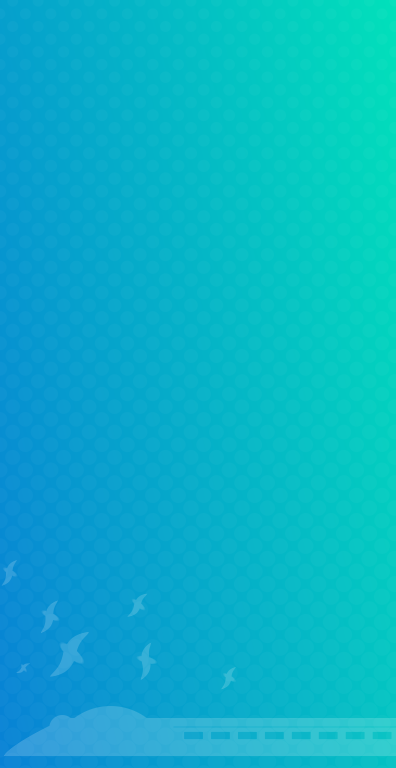
Write a Shadertoy shader that draws this background.

```glsl
const float ASPECT = 0.513;
const vec3 BLUE = vec3(0.030, 0.505, 0.835);
const vec3 GREEN = vec3(0.005, 0.880, 0.730);
const vec2 GRADIENT = vec2(0.68, 0.32);

const vec2 DOT_ORIGIN = vec2(0.2474, 0.5035);
const float DOT_PITCH = 0.033;
const float DOT_RADIUS_LOW = 0.0115;
const float DOT_RADIUS_HIGH = 0.0070;
const float DOT_ALPHA = 0.028;

const float SHAPE_ALPHA = 0.17;
const float GROUND = 0.0156;
const float NOSE_X = 0.005;
const float ROOF = 0.0495;
const vec2 WINDOW_START = vec2(0.2507, 0.0423);
const vec2 WINDOW_HALF = vec2(0.0122, 0.0047);
const float WINDOW_PITCH = 0.0349;
const vec2 STRIPE_START = vec2(0.225, 0.0534);
const float STRIPE_HALF = 0.0007;

// Each bird: centre, half span, wing angle
const int BIRD_COUNT = 7;
const vec4 BIRDS[BIRD_COUNT] = vec4[BIRD_COUNT](
    vec4(0.012, 0.254, 0.0190, 1.05),
    vec4(0.064, 0.197, 0.0235, 1.10),
    vec4(0.178, 0.212, 0.0195, 0.87),
    vec4(0.090, 0.148, 0.0380, 0.86),
    vec4(0.189, 0.139, 0.0250, 1.31),
    vec4(0.030, 0.130, 0.0105, 0.61),
    vec4(0.296, 0.117, 0.0170, 1.00));

float coverage(float dist) {
    return clamp(0.5 - dist * iResolution.y, 0.0, 1.0);
}

float boxDistance(vec2 p, vec2 halfSize) {
    vec2 d = abs(p) - halfSize;
    return length(max(d, 0.0)) + min(max(d.x, d.y), 0.0);
}

// Staggered lattice: the nearest dot of two square grids
float dotDistance(vec2 p) {
    vec2 cell = (p - DOT_ORIGIN) / DOT_PITCH;
    vec2 gridA = fract(cell + 0.5) - 0.5;
    vec2 gridB = fract(cell) - 0.5;
    float nearest = min(length(gridA), length(gridB)) * DOT_PITCH;
    return nearest - mix(DOT_RADIUS_LOW, DOT_RADIUS_HIGH, p.y);
}

// Tapered, curved wings crossed by a slim body
float birdDistance(vec2 p, vec4 bird) {
    float c = cos(bird.w);
    float s = sin(bird.w);
    vec2 d = p - bird.xy;
    vec2 q = vec2(c * d.x + s * d.y, c * d.y - s * d.x) / bird.z;
    float taper = pow(max(1.0 - abs(q.x), 0.0), 0.65);
    float wing = abs(q.y - 0.13 * sin(3.14159 * q.x)) - 0.25 * taper;
    wing = max(wing, abs(q.x) - 1.0);
    vec2 b = q - vec2(0.08, -0.03);
    float body = (length(b / vec2(0.17, 0.50)) - 1.0) * 0.17;
    return min(wing, body) * bird.z;
}

// Sloping nose and long carriage, with rounded forms behind
float trainDistance(vec2 p) {
    float slope = 0.0365 * pow(max(p.x - NOSE_X, 0.0) / 0.0534, 0.75);
    float carriage = p.y - GROUND - min(slope, ROOF);
    carriage = max(carriage, NOSE_X - p.x);
    float bump = length(p - vec2(0.0807, 0.0521)) - 0.0169;
    float dome = length(p - vec2(0.1432, 0.0026)) - 0.0781;
    return max(min(carriage, min(bump, dome)), GROUND - p.y);
}

float windowDistance(vec2 p) {
    vec2 q = p - WINDOW_START;
    float index = max(round(q.x / WINDOW_PITCH), 0.0);
    q.x -= index * WINDOW_PITCH;
    return boxDistance(q, WINDOW_HALF - 0.001) - 0.001;
}

void mainImage(out vec4 fragColor, in vec2 fragCoord) {
    vec2 uv = fragCoord / iResolution.xy;
    vec2 p = uv * vec2(ASPECT, 1.0);

    // Diagonal gradient and dots
    vec3 color = mix(BLUE, GREEN, dot(uv, GRADIENT));
    color = mix(color, vec3(1.0), DOT_ALPHA * coverage(dotDistance(p)));

    // Train with its windows and roof stripe cut out
    float shape = coverage(trainDistance(p));
    shape *= 1.0 - 0.85 * coverage(windowDistance(p));
    float stripe = max(abs(p.y - STRIPE_START.y) - STRIPE_HALF, STRIPE_START.x - p.x);
    shape *= 1.0 - 0.55 * coverage(stripe);

    // Flock
    for (int i = 0; i < BIRD_COUNT; i++) {
        shape = max(shape, coverage(birdDistance(p, BIRDS[i])));
    }

    color = mix(color, vec3(1.0), SHAPE_ALPHA * shape);
    fragColor = vec4(color, 1.0);
}
```
